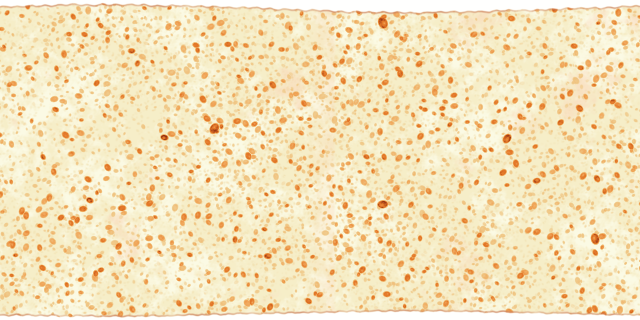
Give the GLSL for this texture, as a WebGL 2 fragment shader.

```glsl
#version 300 es
precision highp float;
// A pale cream strip with ragged rims, sprinkled with tan, orange and rust grains.
// Grains are jittered cellular spots in several sizes; layered sines vary their
// crowding, tint the ground with blush and light patches, and fray the rims.

uniform vec2 u_resolution;
out vec4 fragColor;

#define FAINT_CELL 0.0185
#define GRAIN_CELL 0.034
#define LARGE_CELL 0.13
#define FAINT_SHARE 0.62
#define GRAIN_SHARE 0.54
#define LARGE_SHARE 0.10
#define SOFTNESS 0.0034
#define SEAM_X 1.04
#define RIM_FRAY 0.0032
#define BLUSH 0.50

const vec3 PAPER = vec3(1.0, 1.0, 0.995);
const vec3 LIGHT = vec3(0.985, 0.98, 0.895);
const vec3 CREAM = vec3(0.965, 0.932, 0.785);
const vec3 PINK  = vec3(0.98, 0.83, 0.72);
const vec3 TAN   = vec3(0.94, 0.79, 0.54);
const vec3 AMBER = vec3(0.94, 0.65, 0.35);
const vec3 RUST  = vec3(0.89, 0.47, 0.16);
const vec3 UMBER = vec3(0.58, 0.19, 0.07);

vec3 hash3(vec2 p) {
  vec3 q = fract(p.xyx * vec3(0.1031, 0.1030, 0.0973));
  q += dot(q, q.yxz + 33.33);
  return fract((q.xxy + q.yzz) * q.zyx);
}

// Rotated, warped sine layers, roughly -1 to 1.
float waves(vec2 p) {
  float sum = 0.0, gain = 0.5;
  for (int i = 0; i < 4; i++) {
    sum += gain * sin(p.x + 1.3 * sin(p.y)) * cos(p.y + 0.9 * sin(p.x * 0.7));
    p = mat2(1.2, 1.5, -1.5, 1.2) * p + 2.7;
    gain *= 0.62;
  }
  return sum;
}

// Local density of grains, thicker in drifts and on both sides of the seam.
float crowding(vec2 p) {
  vec2 a = p - vec2(0.84, 0.70), b = p - vec2(1.12, 0.34);
  float drifts = 0.35 * exp(-14.0 * dot(a, a)) + 0.4 * exp(-22.0 * dot(b, b));
  return 0.95 + 0.5 * waves(p * 5.0) + drifts;
}

// Strongest spot at p; strength.xy is its range, hollow lightens the core.
float spots(vec2 p, float cell, float radius, float share, vec2 strength, float hollow, float seed) {
  float best = 0.0, soft = max(SOFTNESS, 0.7 / u_resolution.y);
  vec2 home = floor(p / cell);
  for (int j = -1; j <= 1; j++)
  for (int i = -1; i <= 1; i++) {
    vec2 id = home + vec2(i, j);
    vec3 place = hash3(id + seed);
    vec3 kind = hash3(id + seed + 71.7);
    vec2 d = p - (id + place.xy) * cell;
    float angle = kind.x * 6.283, c = cos(angle), s = sin(angle);
    d = mat2(c, -s, s, c) * d * vec2(0.85, 1.15);
    float r = radius * mix(0.7, 1.3, kind.y * kind.y);
    float dist = length(d);
    float mask = smoothstep(r + soft, r - soft, dist);
    mask *= 1.0 - hollow * smoothstep(r * 0.7, 0.0, length(d - 0.2 * r));
    float present = step(place.z, share * crowding((id + 0.5) * cell));
    best = max(best, present * mask * mix(strength.x, strength.y, kind.z));
  }
  return best;
}

// Ground colour: cream with pale gaps, yellowish mottling and blush.
vec3 ground(vec2 p) {
  float pale = waves(p * 9.0 + 4.0) + 0.8 * waves(p * 46.0);
  vec3 col = mix(CREAM, LIGHT, smoothstep(-0.35, 0.8, pale));
  float mottle = spots(p, 0.0115, 0.0035, 0.5, vec2(0.1, 0.5), 0.0, 13.0);
  col = mix(col, vec3(0.93, 0.85, 0.63), mottle);
  float seam = smoothstep(-0.10, 0.0, p.x - SEAM_X) * smoothstep(0.012, 0.0, p.x - SEAM_X);
  float blush = smoothstep(0.35, 0.95, waves(p * 7.0 + 11.0) + 0.3 * waves(p * 50.0));
  blush = max(blush, seam * (0.45 + 0.4 * waves(p * 30.0)));
  return mix(col, PINK, BLUSH * clamp(blush, 0.0, 1.0));
}

// Signed depth inside the strip, positive within its frayed rims.
float stripDepth(vec2 p) {
  float top = 0.975 + 0.012 * cos(3.3 * (p.x - 0.35));
  float bottom = 0.018 + 0.008 * cos(3.2 * (p.x - 1.3));
  top += RIM_FRAY * (waves(vec2(p.x * 32.0, 1.0)) + 0.5 * sin(p.x * 143.0));
  bottom += RIM_FRAY * (waves(vec2(p.x * 37.0, 5.0)) + 0.4 * sin(p.x * 161.0));
  return min(top - p.y, p.y - bottom);
}

void main() {
  vec2 p = gl_FragCoord.xy / u_resolution.y;
  vec3 col = ground(p);

  // Grains from faint to dark
  float ink = spots(p, FAINT_CELL, 0.0055, FAINT_SHARE, vec2(0.10, 0.36), 0.0, 3.0);
  ink = max(ink, spots(p, GRAIN_CELL, 0.0084, GRAIN_SHARE, vec2(0.34, 0.86), 0.15, 29.0));
  ink = max(ink, spots(p, LARGE_CELL, 0.0135, LARGE_SHARE, vec2(0.85, 1.0), 0.3, 47.0));
  ink *= 1.0 + 0.15 * waves(p * 160.0);
  col = mix(col, TAN, smoothstep(0.0, 0.32, ink));
  col = mix(col, AMBER, smoothstep(0.28, 0.55, ink));
  col = mix(col, RUST, smoothstep(0.52, 0.78, ink));
  col = mix(col, UMBER, smoothstep(0.78, 1.05, ink));

  // Thin brownish rim, then blank margins
  float depth = stripDepth(p), pixel = 1.0 / u_resolution.y;
  float rim = smoothstep(0.0065, 0.0, abs(depth - 0.002));
  col = mix(col, vec3(0.80, 0.50, 0.36), rim * (0.55 + 0.35 * waves(p * 21.0)));
  col = mix(PAPER, col, smoothstep(-pixel, pixel, depth));
  fragColor = vec4(col, 1.0);
}
```
